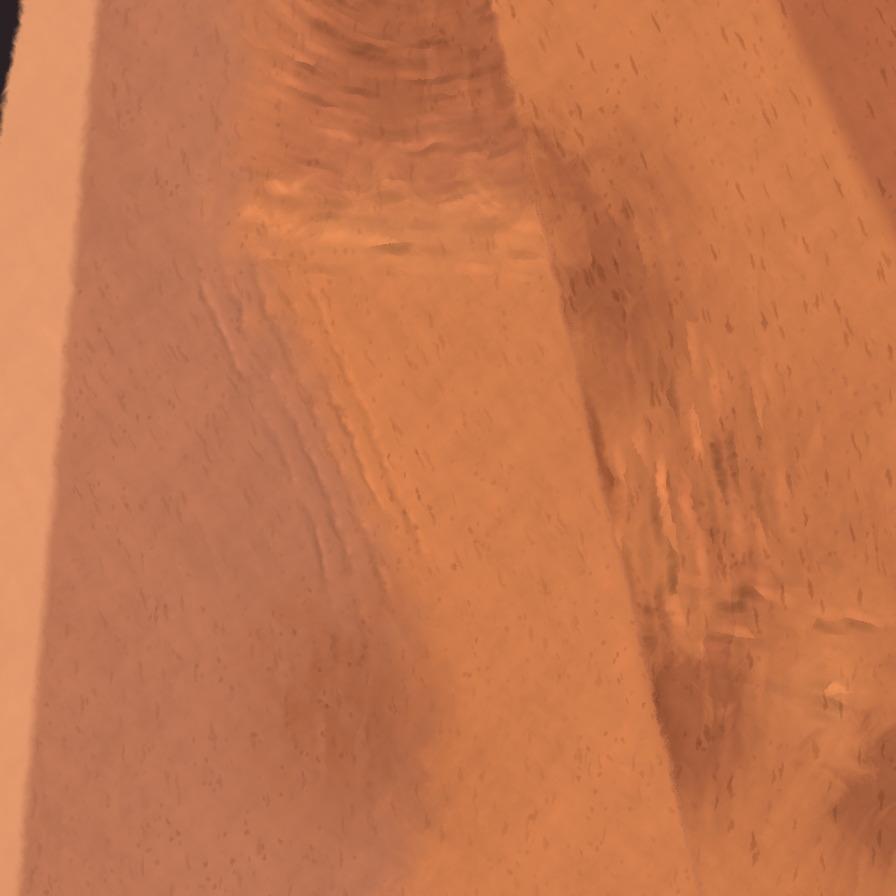
Give the GLSL for this texture, as a WebGL 1 fragment shader.

```glsl
precision highp float;
// Polished orange-brown wood boards with slanted seams, broken rippled figure and fine pores.
uniform vec2 u_resolution;

#define ORANGE vec3(0.82, 0.488, 0.298)
#define BROWN vec3(0.74, 0.46, 0.335)
#define UMBER vec3(0.645, 0.365, 0.235)
#define PALE vec3(0.885, 0.595, 0.42)
#define SHADOW vec3(0.16, 0.13, 0.14)
#define EDGE_SOFT 0.005
#define RIPPLE_DEPTH 0.15
#define PORE_DEPTH 0.16
#define GRAIN_DEPTH 0.028

// Irregular light and dark strokes, -1 to 1, one per cell of a cellular noise.
float strokes(vec2 p) {
  vec2 nearest = vec2(8.0, 0.0);
  for (int i = 0; i < 9; i++) {
    vec2 cell = floor(p) + vec2(mod(float(i), 3.0), floor(float(i) / 3.0)) - 1.0;
    vec2 rnd = fract(sin(vec2(dot(cell, vec2(127.1, 311.7)), dot(cell, vec2(269.5, 183.3)))) * 43758.55);
    float d = length(cell + rnd - p);
    if (d < nearest.x) nearest = vec2(d, fract(rnd.x * 7.3 + rnd.y * 3.1));
  }
  return (2.0 * nearest.y - 1.0) * smoothstep(0.75, 0.1, nearest.x);
}

// Layered, rotated and warped sines, roughly -1 to 1.
float waves(vec2 p) {
  float sum = 0.0, amp = 0.5;
  for (int i = 0; i < 5; i++) {
    p += 0.7 * sin(p.yx * 1.3 + float(i) * 1.7);
    sum += amp * sin(p.x) * cos(p.y * 0.9 + 1.0);
    p = mat2(1.45, 1.13, -1.13, 1.45) * p + 2.3;
    amp *= 0.6;
  }
  return sum;
}

float patchMask(vec2 p, vec2 center, vec2 radius) {
  vec2 d = (p - center) / radius;
  return exp(-dot(d, d));
}

float rightOf(float x, float edge, float soft) {
  return smoothstep(-soft, soft, x - edge);
}

void main() {
  vec2 p = gl_FragCoord.xy / u_resolution;
  p.y = 1.0 - p.y; // measured downward from the top
  float broad = waves(p * vec2(16.0, 11.0));
  float fine = waves(p * 60.0 + 4.0);
  float grit = waves(p * 150.0 + 9.0);
  float x = p.x + 0.003 * (fine + grit);
  vec2 q = p + 0.004 * vec2(fine + 0.6 * grit, broad + fine);
  vec2 ragged = p + vec2(0.035 * broad + 0.02 * fine, 0.035 * fine);

  // Board edges and the direction of the grain
  float stripEdge = 0.108 - 0.088 * p.y;
  float heartEdge = mix(0.29, 0.465, smoothstep(0.2, 0.75, p.y));
  float seam = 0.547 + 0.235 * p.y;
  float right = rightOf(x, seam, EDGE_SOFT), left = 1.0 - right;
  float middle = rightOf(ragged.x, heartEdge - 0.015, 0.055) * left;
  float contour = q.x - heartEdge;
  float flow = mix(contour, q.x - 0.45 * q.y + 0.3 * q.y * q.y, right);
  float fibre = strokes(vec2(flow * 70.0, p.y * 10.0));

  // Base colours of the boards
  float beyondStrip = rightOf(x, stripEdge, 0.008);
  vec3 color = mix(mix(PALE, BROWN, beyondStrip), ORANGE, max(middle, right));
  float crown = (1.0 - smoothstep(0.18, 0.26, ragged.y)) * rightOf(ragged.x, 0.30, 0.06) * left;
  color = mix(color, BROWN * vec3(1.0, 0.94, 0.87), 0.85 * crown);
  color = mix(color, UMBER * 1.09, rightOf(x, 0.865 + 0.5 * p.y, 0.015));

  // Dark heartwood stains with ragged, fibrous outlines
  float knot = (1.0 - smoothstep(0.09, 0.18, ragged.y)) * rightOf(ragged.x, 0.37, 0.05) * left;
  float stain = 0.7 * knot + 0.6 * patchMask(ragged, vec2(0.62, 0.18), vec2(0.06, 0.05));
  stain += patchMask(ragged, vec2(0.69, 0.31), vec2(0.08, 0.15)) * right;
  stain += 1.1 * patchMask(ragged, vec2(0.79, 0.80), vec2(0.045, 0.09)) * right;
  stain += patchMask(ragged, vec2(1.0, 0.90), vec2(0.08, 0.07));
  stain += 0.75 * patchMask(ragged, vec2(0.39, 0.79), vec2(0.10, 0.13)) * left;
  stain += right * smoothstep(0.25, 0.5, p.y) * (0.25 + 0.45 * broad);
  color = mix(color, UMBER, clamp(stain * (1.0 + 0.5 * fibre + 0.5 * fine), 0.0, 1.0));

  // Warm glow, then broken figure: arcs in the knot, cross bands, upright folds
  float glow = patchMask(ragged, vec2(0.45, 0.26), vec2(0.15, 0.05)) * left;
  glow += patchMask(ragged, vec2(0.91, 0.79), vec2(0.04, 0.04));
  color = mix(color, PALE * vec3(0.97, 0.93, 0.86), 0.35 * glow);
  float arc = length((q - vec2(0.46, -0.10)) * vec2(0.85, 1.0));
  float folds = right * patchMask(p, vec2(0.77, 0.56), vec2(0.10, 0.20));
  float bands = glow + right * patchMask(p, vec2(0.88, 0.69), vec2(0.16, 0.05));
  float ripple = max(knot, 0.7 * crown) * strokes(vec2(arc * 90.0, p.x * 18.0));
  ripple += 1.2 * bands * strokes(vec2((q.y - 0.2 * q.x * right) * 62.0, p.x * 20.0));
  ripple += 1.3 * folds * strokes(vec2((q.x - 0.12 * q.y) * 72.0, p.y * 13.0));

  // Thin creases along the heart: a dark line with a lit flank, fading in and out
  for (int i = 0; i < 5; i++) {
    float k = float(i);
    float d = (contour + 0.085 - 0.03 * k + 0.012 * broad) / 0.004;
    float broken = smoothstep(-0.5, 0.5, waves(vec2(p.y * 22.0 + k * 5.0, k * 2.0)) + 0.5 * grit);
    float span = smoothstep(0.25, 0.35, p.y) * (1.0 - smoothstep(0.6, 0.92 - 0.07 * k, p.y));
    ripple += left * span * broken * (0.35 * exp(-0.6 * (d - 2.0) * (d - 2.0)) - 0.7 * exp(-0.7 * d * d));
  }
  color *= 1.0 + RIPPLE_DEPTH * ripple * (1.0 + 0.7 * fine);

  // Dark pores along the grain, and shade under the seam
  float pores = smoothstep(0.5, 1.0, strokes(q * vec2(130.0, 85.0))) * (0.4 + 0.6 * broad);
  pores += smoothstep(0.5, 1.0, strokes(vec2(flow * 120.0, q.y * 30.0))) * (0.4 + 0.5 * right);
  vec2 fromSeam = vec2(x - seam, p.y);
  pores += 1.6 * patchMask(fromSeam, vec2(0.004, 0.51), vec2(0.007, 0.07));
  pores += 0.7 * patchMask(fromSeam, vec2(0.006, 0.78), vec2(0.015, 0.08));
  color *= 1.0 - PORE_DEPTH * clamp(pores, 0.0, 1.6) * vec3(0.8, 1.0, 1.1) * beyondStrip;

  // Soft mottling and the dark gap beyond the board
  color *= 1.0 + GRAIN_DEPTH * (0.8 * fine + broad + 0.8 * grit + 0.5 * fibre) * (0.5 + 0.5 * beyondStrip);
  color = mix(SHADOW, color, rightOf(x, 0.024 - 0.17 * p.y, EDGE_SOFT));
  gl_FragColor = vec4(clamp(color, 0.0, 1.0), 1.0);
}
```
